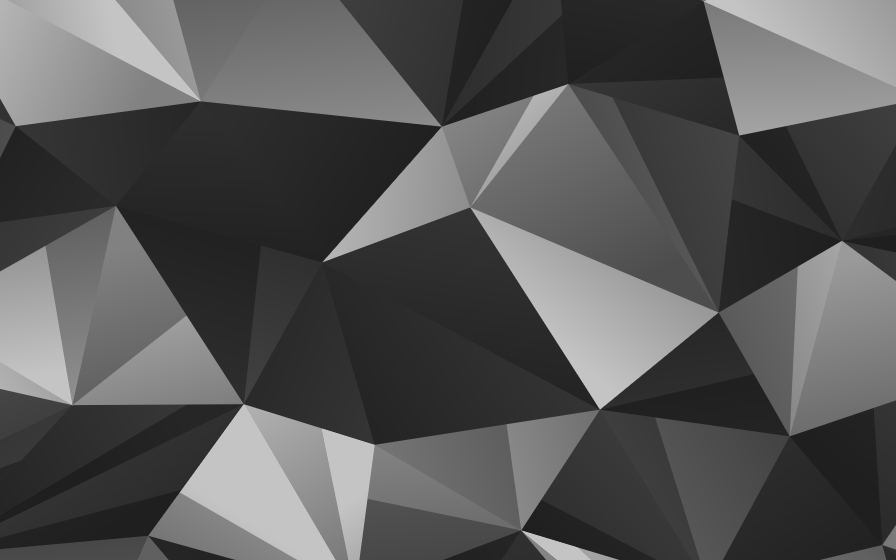
A Shadertoy shader for this background:

```glsl
// Low-poly field of grey facets, from near black to pale silver.
// A zigzag, jittered lattice is cut into triangles; many are folded again
// into slivers, and every facet carries a soft linear gradient.

#define CELL vec2(0.33, 0.275)    // lattice pitch, in canvas heights
#define ZIGZAG vec2(0.46, 0.36)   // alternating row and column shift
#define JITTER 0.52               // random vertex spread, in cells
#define DARK_SHARE 0.40           // part of the facets that stay dark
#define TONE_VARIATION 0.22       // spread of tone between cell halves
#define FOLD_SHARE 0.68           // part of the triangles folded in two
#define FOLD_CONTRAST 0.36        // tone step across a fold
#define GRADIENT 0.34             // strength of the shading in a facet
#define SEED 3.0

float hash(vec2 p) {
    vec3 q = fract(vec3(p.xyx + SEED) * vec3(0.1031, 0.1030, 0.0973));
    q += dot(q, q.yzx + 33.33);
    return fract((q.x + q.y) * q.z);
}

float cross2(vec2 a, vec2 b) { return a.x * b.y - a.y * b.x; }

// Signed distance to the line a-b, positive on its left
float lineDistance(vec2 p, vec2 a, vec2 b) {
    return cross2(b - a, p - a) / max(length(b - a), 1e-4);
}

// Displaced lattice vertex
vec2 vertex(vec2 id) {
    vec2 parity = mod(id.yx, 2.0) - 0.5;
    vec2 jitter = vec2(hash(id + 17.0), hash(id + 71.0)) - 0.5;
    return (id + ZIGZAG * parity + JITTER * jitter) * CELL;
}

// True if the diagonal a-c splits the quad into two proper triangles
bool diagonalFits(vec2 a, vec2 b, vec2 c, vec2 d) {
    return min(cross2(b - a, c - a), cross2(c - a, d - a)) > 0.004;
}

// Maps an even rank in 0..1 to the grey distribution
float toneFromRank(float rank) {
    return rank < DARK_SHARE
        ? mix(0.145, 0.180, rank / DARK_SHARE)
        : mix(0.210, 0.750, (rank - DARK_SHARE) / (1.0 - DARK_SHARE));
}

// Grey of one triangle: base tone, optional fold from a, gradient
float facetShade(vec2 p, vec2 a, vec2 b, vec2 c, float rank, vec2 key, float px) {
    float tone = toneFromRank(fract(rank + TONE_VARIATION * (hash(key) - 0.5)));
    float angle = 6.2832 * hash(key + 5.0);

    if (hash(key + 11.0) < FOLD_SHARE) {
        vec2 foot = mix(b, c, mix(0.25, 0.75, hash(key + 23.0)));
        float side = clamp(0.5 + lineDistance(p, a, foot) / px, 0.0, 1.0) - 0.5;
        float turn = hash(key + 31.0) < 0.5 ? -1.0 : 1.0;
        tone *= 1.0 + FOLD_CONTRAST * turn * side;
    }
    vec2 offset = (p - (a + b + c) / 3.0) / CELL;
    float slope = dot(offset, vec2(cos(angle), sin(angle)));
    return tone * (1.0 + GRADIENT * clamp(slope, -0.6, 0.6));
}

// Adds a triangle as (weighted shade, weight)
void addTriangle(inout vec2 sum, vec2 p, vec2 a, vec2 b, vec2 c,
                 float rank, vec2 key, float px) {
    float inside = min(lineDistance(p, a, b),
                   min(lineDistance(p, b, c), lineDistance(p, c, a)));
    float weight = clamp(0.5 + inside / px, 0.0, 1.0);
    if (weight > 0.0)
        sum += weight * vec2(facetShade(p, a, b, c, rank, key, px), 1.0);
}

void mainImage(out vec4 fragColor, in vec2 fragCoord) {
    float px = 1.0 / iResolution.y;
    vec2 p = fragCoord * px;
    vec2 home = floor(p / CELL);
    vec2 sum = vec2(0.0);

    for (int y = -1; y <= 1; y++)
    for (int x = -1; x <= 1; x++) {
        vec2 id = home + vec2(x, y);
        vec2 a = vertex(id);
        vec2 b = vertex(id + vec2(1.0, 0.0));
        vec2 c = vertex(id + vec2(1.0, 1.0));
        vec2 d = vertex(id + vec2(0.0, 1.0));

        // Pick a valid diagonal, at random where both fit
        bool flip = !diagonalFits(a, b, c, d)
            || (diagonalFits(b, c, d, a) && hash(id + 43.0) > 0.5);
        if (flip) {
            vec2 first = a;
            a = b; b = c; c = d; d = first;
        }

        // Evenly spread ranks keep the tone shares balanced
        float rank = fract(dot(id, vec2(0.7549, 0.5698)) + 0.15);
        addTriangle(sum, p, a, b, c, rank, id + 101.0, px);
        addTriangle(sum, p, a, c, d, rank, id + 211.0, px);
    }

    float grey = sum.x / max(sum.y, 1e-3);
    fragColor = vec4(vec3(clamp(grey, 0.12, 0.77)), 1.0);
}
```
